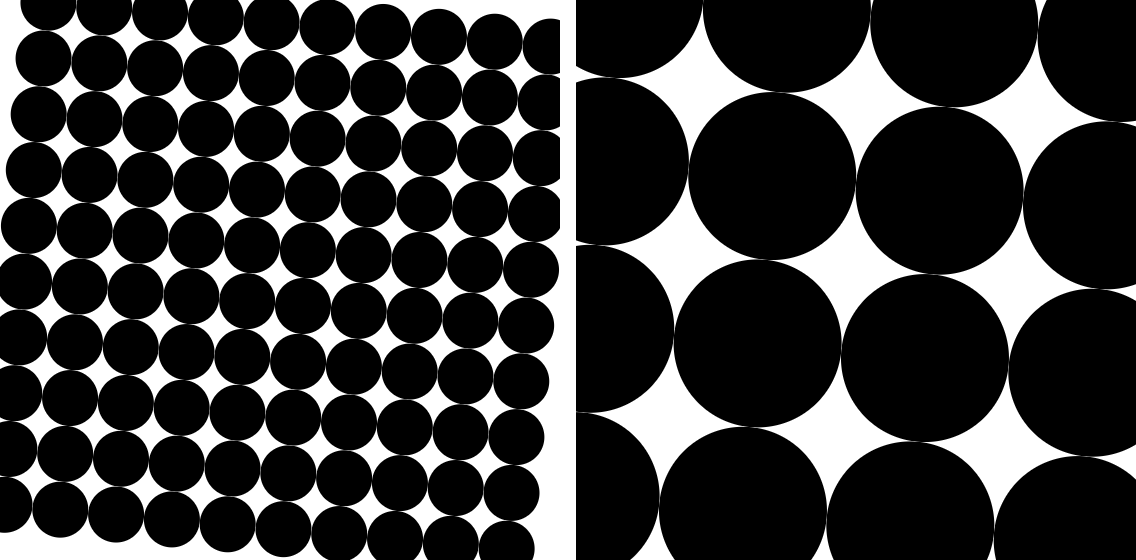
Left, the full canvas; right, a detail of the centre.
Write a Shadertoy shader that draws this pattern.

```glsl
// Draws a tilted ten by ten grid of touching black discs on white.

const float GRID_COUNT = 10.0;
const float CELL_SIZE = 0.1;
const float DISC_RADIUS = 0.5;             // in cells
const float TILT = radians(5.0);           // clockwise
const vec2 GRID_CENTER = vec2(0.4956, 0.5077);
const vec3 PAPER = vec3(1.0);
const vec3 INK = vec3(0.0);

// Turns a point counterclockwise about the origin.
vec2 rotate(vec2 p, float angle) {
    float c = cos(angle);
    float s = sin(angle);
    return vec2(c * p.x - s * p.y, s * p.x + c * p.y);
}

// Signed distance to the nearest disc of a finite square grid, in cells.
float discGrid(vec2 p, float count, float radius) {
    vec2 cell = clamp(floor(p), 0.0, count - 1.0);
    return length(p - cell - 0.5) - radius;
}

// Coverage of a shape over one pixel-wide edge.
float coverage(float dist, float pixel) {
    return clamp(0.5 - dist / pixel, 0.0, 1.0);
}

void mainImage(out vec4 fragColor, in vec2 fragCoord) {
    // Canvas units, with the grid centred and scaled to one unit per cell
    float canvas = min(iResolution.x, iResolution.y);
    vec2 uv = (fragCoord - 0.5 * iResolution.xy) / canvas + 0.5;
    vec2 p = rotate(uv - GRID_CENTER, TILT) / CELL_SIZE + 0.5 * GRID_COUNT;

    // Discs over paper
    float dist = discGrid(p, GRID_COUNT, DISC_RADIUS);
    float pixel = 1.0 / (canvas * CELL_SIZE);
    fragColor = vec4(mix(PAPER, INK, coverage(dist, pixel)), 1.0);
}
```
